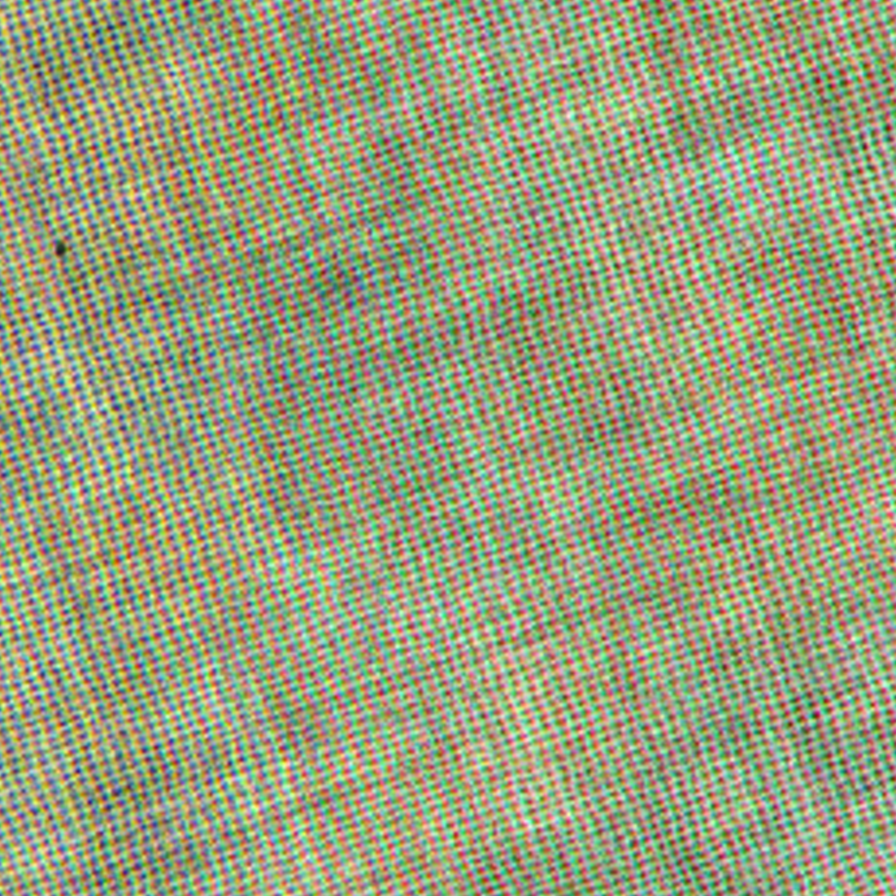
Reproduce this texture procedurally as a WebGL 2 fragment shader.

```glsl
#version 300 es
precision highp float;
// Fine tilted cloth weave with colour-fringed threads, soft patches and grain.
uniform vec2 u_resolution;
out vec4 fragColor;

const float TAU = 6.2831853;

float hash(vec2 p) {
    vec3 q = fract(vec3(p.xyx) * 0.1031);
    q += dot(q, q.yzx + 33.33);
    return fract((q.x + q.y) * q.z);
}

float noise(vec2 p) {
    vec2 cell = floor(p);
    vec2 f = fract(p);
    f = f * f * (3.0 - 2.0 * f);
    return mix(mix(hash(cell), hash(cell + vec2(1, 0)), f.x),
               mix(hash(cell + vec2(0, 1)), hash(cell + 1.0), f.x), f.y);
}

float fbm(vec2 p) {
    float sum = 0.0;
    float weight = 0.5;
    for (int i = 0; i < 4; i++) {
        sum += weight * noise(p);
        p = p * 2.03 + 17.1;
        weight *= 0.5;
    }
    return sum / 0.9375;
}

void main() {
    vec2 uv = gl_FragCoord.xy / u_resolution;

    // Tilted thread axes, bent slightly so that rows are not perfectly straight
    float tilt = 0.33;
    vec2 along = mat2(cos(tilt), -sin(tilt), sin(tilt), cos(tilt)) * uv;
    vec2 bend = vec2(fbm(uv * 7.0), fbm(uv * 7.0 + 40.0)) - 0.5;
    vec2 thread = along * vec2(66.0, 84.0) + bend * 1.1;
    thread += 0.22 * (vec2(noise(thread * 0.8), noise(thread * 0.8 + 70.0)) - 0.5);

    // Colour fringe: each channel samples the weave at its own offset
    float drift = 0.12 + 0.26 * smoothstep(0.0, 0.65, uv.x) + 0.2 * bend.y;
    vec3 shiftX = vec3(-drift, drift * 0.55, 0.38);
    vec3 shiftY = vec3(-0.06, 0.03, 0.14);
    vec3 warp = cos(TAU * (thread.x + shiftX));
    vec3 weft = cos(TAU * (thread.y + shiftY));

    // Thread strength varies from one crossing to the next
    float strength = 0.75 + 0.5 * noise(thread * 0.6 + 120.0);
    vec3 color = vec3(0.605, 0.625, 0.485);
    color += strength * (vec3(0.17, 0.155, 0.14) * warp
                       + vec3(0.09, 0.10, 0.10) * weft
                       - 0.05 * warp * weft);

    // Soft patches and streaks that follow the threads
    color += 0.16 * (fbm(uv * 9.0 + 5.0) - 0.5);
    color += 0.09 * (noise(along * vec2(5.0, 60.0)) - 0.5);
    color += 0.08 * (noise(along * vec2(50.0, 6.0) + 30.0) - 0.5);
    color += vec3(0.03, 0.0, -0.02) * (fbm(uv * 5.0 + 60.0) - 0.5) * 4.0;

    // Grain, partly shared between the channels
    vec2 grain = uv * 230.0;
    color += 0.14 * (noise(grain) - 0.5);
    color += 0.24 * (vec3(noise(grain + 31.0), noise(grain + 77.0),
                          noise(grain + 143.0)) - 0.5);

    // One small dark slub near the upper left
    float slub = length((uv - vec2(0.068, 0.722)) * vec2(1.0, 0.7));
    color *= 1.0 - 0.7 * (1.0 - smoothstep(0.002, 0.009, slub));

    fragColor = vec4(clamp(color, 0.0, 1.0), 1.0);
}
```
